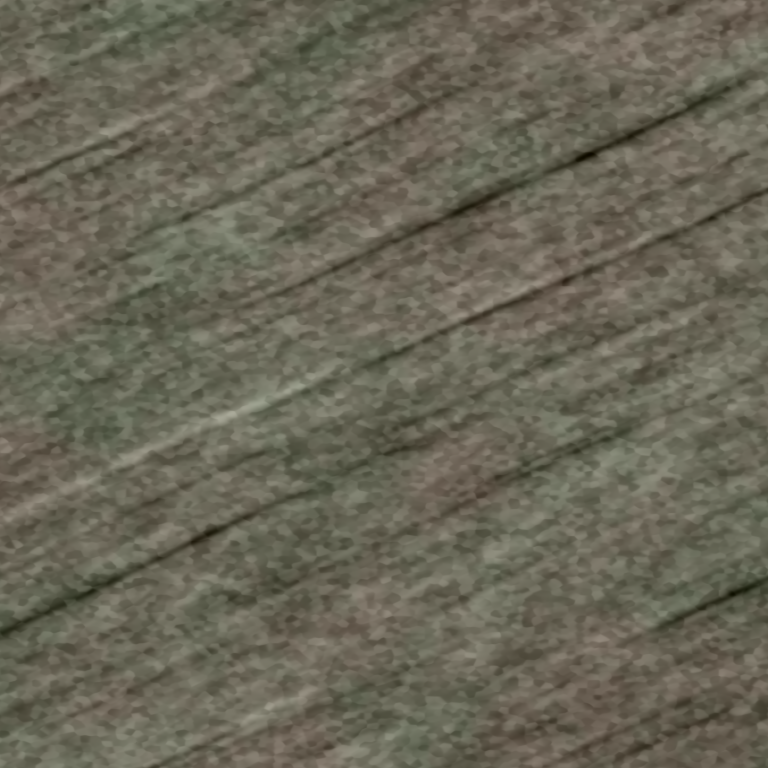
A WebGL 1 fragment shader for this texture:

```glsl
precision highp float;

uniform vec2 u_resolution;

// Colours
const vec3 SOIL_COLOR = vec3(0.418, 0.409, 0.349);
const vec3 RED_TINT = vec3(0.022, -0.010, 0.002);

// Furrow direction and layout, in canvas units
const float FURROW_ANGLE = 0.418;
const float FURROW_COUNT = 8.2;
const float FURROW_DEPTH = 0.20;
const float MINOR_COUNT = 19.0;
const float MINOR_DEPTH = 0.085;
const float FURROW_WIDTH = 0.0033;
const float RIDGE_WIDTH = 0.0050;
const float RIDGE_OFFSET = 0.0095;
const float RIDGE_GAIN = 0.38;
const float BEND = 0.004;

// Cells per canvas: x along, y across
const vec2 GRAIN_SCALE = vec2(92.0, 142.0);
const vec2 CLOD_SCALE = vec2(34.0, 78.0);
const vec2 STREAK_SCALE = vec2(9.0, 58.0);
const vec2 PATCH_SCALE = vec2(3.5, 9.0);
const vec2 TINT_SCALE = vec2(5.0, 10.0);

// Contrast of each layer
const float GRAIN_GAIN = 0.072;
const float CLOD_GAIN = 0.046;
const float STREAK_GAIN = 0.046;
const float PATCH_GAIN = 0.030;
const float CELL_SHARPNESS = 6.0;

float hash(vec2 cell) {
    vec3 q = fract(vec3(cell.xyx) * 0.1031);
    q += dot(q, q.yzx + 33.33);
    return fract((q.x + q.y) * q.z);
}

// Soft cellular noise: random tones blended by distance, from -1 to 1
float softCells(vec2 p) {
    vec2 base = floor(p);
    float toneSum = 0.0;
    float weightSum = 0.0;
    for (int j = -1; j <= 1; j++) {
        for (int i = -1; i <= 1; i++) {
            vec2 cell = base + vec2(float(i), float(j));
            vec2 seed = vec2(hash(cell + 17.0), hash(cell + 59.0));
            vec2 offset = cell + seed - p;
            float weight = exp(-CELL_SHARPNESS * dot(offset, offset));
            toneSum += weight * (2.0 * hash(cell + 131.0) - 1.0);
            weightSum += weight;
        }
    }
    return toneSum / weightSum;
}

float bell(float distance, float width) {
    float t = distance / width;
    return exp(-0.5 * t * t);
}

// Broken dark grooves, each with a pale ridge on its upper side
float furrows(vec2 p, float count, float seed) {
    float row = floor(p.y * count);
    float shade = 0.0;
    for (int i = -1; i <= 1; i++) {
        float id = row + float(i);
        float jitter = 0.6 * (hash(vec2(id, seed)) - 0.5);
        float d = p.y - (id + 0.5 + jitter) / count;
        float lane = id * 7.31 + seed;
        float wear = softCells(vec2(p.x * 3.2, lane));
        float accent = softCells(vec2(p.x * 14.0, lane + 40.0));
        float groove = smoothstep(-0.7, 0.6, wear) * (0.75 + 0.4 * accent);
        float ridge = smoothstep(-0.3, 0.7, softCells(vec2(p.x * 2.7, lane + 80.0)));
        shade -= groove * (bell(d, FURROW_WIDTH) + 0.18 * bell(d, 3.0 * FURROW_WIDTH));
        shade += RIDGE_GAIN * ridge * bell(d - RIDGE_OFFSET, RIDGE_WIDTH);
    }
    return shade;
}

void main() {
    vec2 uv = gl_FragCoord.xy / u_resolution.y;

    // Field frame: x along the furrows, y across them
    float c = cos(FURROW_ANGLE);
    float s = sin(FURROW_ANGLE);
    vec2 field = vec2(c * uv.x + s * uv.y, c * uv.y - s * uv.x);
    field.y += BEND * (sin(field.x * 5.0 + field.y * 9.0) + 0.4 * sin(field.x * 13.0));

    // Soil texture from fine to coarse
    float tone = GRAIN_GAIN * softCells(uv * GRAIN_SCALE);
    tone += CLOD_GAIN * softCells(field * CLOD_SCALE + 210.0);
    tone += STREAK_GAIN * softCells(field * STREAK_SCALE + 320.0);
    tone += PATCH_GAIN * softCells(field * PATCH_SCALE + 430.0);

    // Ploughed lines
    tone += FURROW_DEPTH * furrows(field, FURROW_COUNT, 3.0);
    tone += MINOR_DEPTH * furrows(field, MINOR_COUNT, 11.0);

    // Brownish and greenish areas
    float tint = softCells(field * TINT_SCALE + 540.0);
    tint += 0.4 * softCells(uv * CLOD_SCALE.x + 650.0);

    gl_FragColor = vec4(SOIL_COLOR + tone + RED_TINT * tint, 1.0);
}
```
